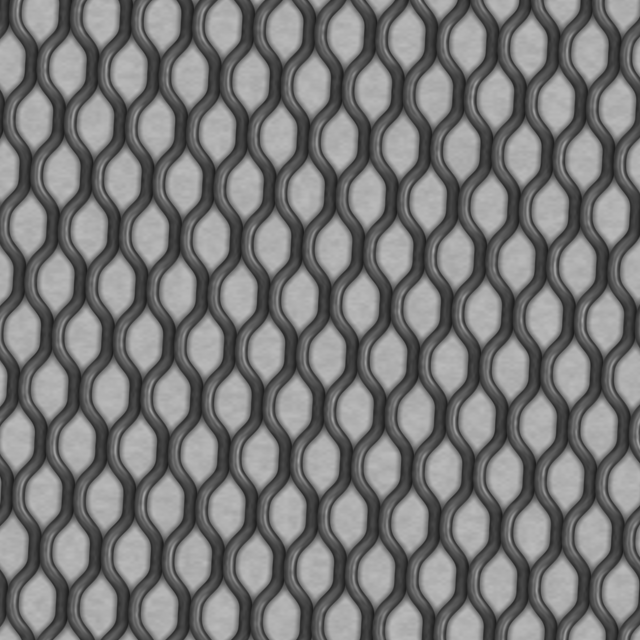
A WebGL 1 fragment shader for this texture:

```glsl
precision highp float;

// Tilted expanded-metal mesh: wavy dark strands touch their neighbours at
// staggered knuckles, leaving pale lens-shaped openings. Strands are painted
// left to right in lattice coordinates, each shading what lies beneath it.

uniform vec2 u_resolution;

const vec2 STEP_ACROSS = vec2(0.0954, -0.0070);  // one opening to the right
const vec2 STEP_UP = vec2(0.0095, 0.1673);       // one strand wave upward
const vec2 ANCHOR = vec2(0.4293, 0.5348);        // centre of one knuckle
const float SWING = 0.16;          // wave amplitude, in across steps
const float FLATTEN = 0.10;        // third harmonic, lengthens the contacts
const float LEAN = 0.08;           // second harmonic, sharpens left knuckles
const float HALF_WIDTH = 0.0101;   // strand half width
const float MIN_SOFTNESS = 0.0011; // edge blur
const float SHADOW_REACH = 0.0105;
const float SHADOW_DEPTH = 0.40;
const float FLOOR_TONE = 0.69;
const float RIM_TONE = 0.17;
const float RIDGE_TONE = 0.32;
const float GLINT = 0.23;
const float TAU = 6.2831853;

float hash(vec2 p) {
  vec3 q = fract(p.xyx * 0.1031);
  q += dot(q, q.yzx + 33.33);
  return fract((q.x + q.y) * q.z);
}

float noise(vec2 p) {
  vec2 i = floor(p);
  vec2 f = fract(p);
  f = f * f * (3.0 - 2.0 * f);
  float low = mix(hash(i), hash(i + vec2(1.0, 0.0)), f.x);
  float high = mix(hash(i + vec2(0.0, 1.0)), hash(i + 1.0), f.x);
  return mix(low, high, f.y);
}

vec2 toLattice(vec2 p) {
  float area = STEP_ACROSS.x * STEP_UP.y - STEP_ACROSS.y * STEP_UP.x;
  return vec2(p.x * STEP_UP.y - p.y * STEP_UP.x,
              STEP_ACROSS.x * p.y - STEP_ACROSS.y * p.x) / area;
}

// Returns the wave (+1 at a left knuckle, -1 at a right bend) and its slope.
vec2 wave(float phase) {
  float x = TAU * phase;
  float value = (cos(x) - FLATTEN * cos(3.0 * x)) / (1.0 - FLATTEN)
              + LEAN * (cos(2.0 * x) - 1.0);
  float slope = (3.0 * FLATTEN * sin(3.0 * x) - sin(x)) / (1.0 - FLATTEN)
              - 2.0 * LEAN * sin(2.0 * x);
  return vec2(value, TAU * slope);
}

// t runs from -1 to 1 across the strand.
float strandTone(float t, float bend, float slope, float phase, float id) {
  float knuckle = floor(phase + 0.5);
  float wear = hash(vec2(id, knuckle) + 60.0);
  float tone = mix(RIM_TONE, RIDGE_TONE, 1.0 - t * t);
  tone *= mix(0.84, 1.04, smoothstep(-1.0, 0.2, bend));

  // Twin glints on the knuckle, the stronger trailing down its lower arm
  float lowerArm = smoothstep(0.15, -0.45, slope);
  float reach = smoothstep(mix(0.1, -0.7, lowerArm), 0.95, bend);
  float inner = exp(-pow((t - 0.40) / 0.25, 2.0));
  float outer = exp(-pow((t + 0.18) / 0.20, 2.0));
  float streak = noise(vec2(t * 3.0 + id * 7.0 + 90.0, phase * 22.0 + 300.0));
  tone += GLINT * reach * (inner + 0.35 * outer)
        * (0.65 + 0.4 * wear + 0.35 * streak);

  // Soft sheen on the upper arm and fine surface scuffs
  tone += 0.05 * smoothstep(0.1, 0.6, slope) * exp(-pow((t + 0.1) / 0.4, 2.0));
  return tone + 0.05 * (streak - 0.5);
}

void main() {
  float pixel = 1.0 / min(u_resolution.x, u_resolution.y);
  vec2 p = gl_FragCoord.xy * pixel;
  vec2 cell = toLattice(p - ANCHOR);
  float softness = max(pixel, MIN_SOFTNESS);

  // Pale, faintly mottled floor
  float mottle = 0.6 * noise(p * vec2(65.0, 100.0) + 20.0)
               + 0.4 * noise(p * vec2(150.0, 240.0) + 70.0);
  float tone = FLOOR_TONE + 0.09 * (mottle - 0.5);

  // Every strand that can reach this point, rightmost painted last
  float first = floor(cell.x * 2.0) - 2.0;
  float acrossLength = length(STEP_ACROSS);
  float slopeScale = SWING * acrossLength / length(STEP_UP);
  for (int i = 0; i < 5; i++) {
    float id = first + float(i);
    float phase = cell.y + 0.5 * id;
    vec2 bend = wave(phase);
    float centre = 0.5 * id + SWING * (1.0 - bend.x);
    float slope = -bend.y * slopeScale;
    float offset = (cell.x - centre) * acrossLength / sqrt(1.0 + slope * slope);
    float edge = abs(offset) - HALF_WIDTH;

    float shade = 1.0 - smoothstep(-0.002, SHADOW_REACH, edge);
    tone *= 1.0 - SHADOW_DEPTH * shade;
    float t = clamp(offset / HALF_WIDTH, -1.0, 1.0);
    float cover = 1.0 - smoothstep(-softness, softness, edge);
    tone = mix(tone, strandTone(t, bend.x, slope, phase, id), cover);
  }

  gl_FragColor = vec4(vec3(clamp(tone, 0.0, 1.0)), 1.0);
}
```
